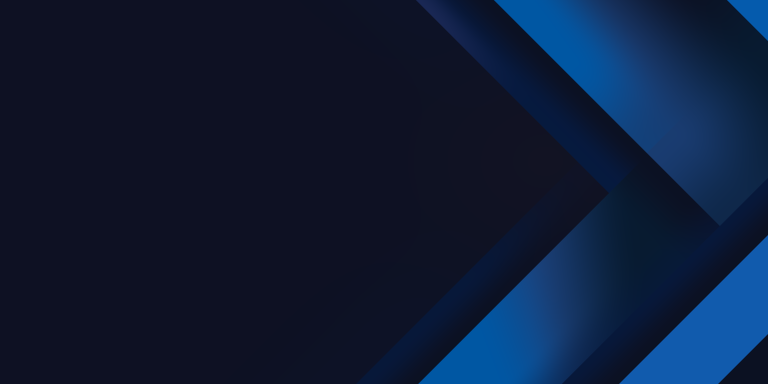
Reproduce this background procedurally as a Shadertoy shader.

```glsl
// Dark navy background with layered blue diagonal bands forming chevrons on the right.

// Colours
const vec3 NIGHT     = vec3(0.053, 0.067, 0.137);
const vec3 INK       = vec3(0.045, 0.065, 0.135);
const vec3 NAVY      = vec3(0.025, 0.100, 0.245);
const vec3 SLATE     = vec3(0.100, 0.155, 0.330);
const vec3 STEEL     = vec3(0.110, 0.260, 0.490);
const vec3 AZURE     = vec3(0.000, 0.340, 0.640);
const vec3 COBALT    = vec3(0.065, 0.355, 0.680);
const vec3 DEEP_TEAL = vec3(0.030, 0.105, 0.190);
const vec3 WARM_GLOW = vec3(0.016, 0.006, 0.000);

// Edges on the falling axis (grows to the upper right)
const float FALL_NAVY   = 1.083;
const float FALL_BLUE   = 1.286;
const float FALL_CORNER = 1.893;

// Edges on the rising axis (grows to the lower right)
const float RISE_NAVY   = 1.927;
const float RISE_BLUE   = 2.089;
const float RISE_SHADE  = 2.463;
const float RISE_STRIPE = 2.612;
const float RISE_END    = 2.870;
const float RISE_FACET  = 2.083;
const float RISE_CREASE = 1.880;

// Antialiased step along a diagonal axis
float edge(float limit, float coord) {
    float width = 1.0 / iResolution.y;
    return smoothstep(-width, width, coord - limit);
}

// Fades from 1 at start to 0 at finish
float fade(float start, float finish, float coord) {
    return 1.0 - smoothstep(start, finish, coord);
}

vec3 backdrop(vec2 p, float fall, float rise) {
    vec3 color = NIGHT;
    float nearBands = max(smoothstep(0.75, 1.08, fall) * fade(1.0, 1.75, rise),
                          smoothstep(1.55, 1.93, rise) * fade(0.1, 0.8, fall));
    color = mix(color, NAVY, 0.13 * nearBands);
    vec2 offset = (p - vec2(1.42, 0.58)) / vec2(0.3, 0.25);
    return color + WARM_GLOW * exp(-dot(offset, offset));
}

// Narrow band running down to the chevron tip
vec3 fallingNavy(float fall, float rise) {
    vec3 lit = mix(SLATE, NAVY, smoothstep(1.12, 1.65, rise));
    lit = mix(lit, NAVY, smoothstep(FALL_NAVY, 1.19, fall));
    return mix(INK, lit, fade(1.12, FALL_BLUE - 0.01, fall));
}

// Narrow band running up to the chevron tip
vec3 risingNavy(float fall, float rise, vec3 under) {
    vec3 color = mix(INK, NAVY, 0.8 * fade(1.95, RISE_BLUE - 0.01, rise));
    return mix(color, under, smoothstep(0.45, 1.08, fall) * 0.85);
}

vec3 lowerBlue(float fall, float rise) {
    float across = rise - RISE_BLUE;
    float along = fall + 0.45 * across;
    vec3 color = mix(AZURE, STEEL, smoothstep(0.38, 0.78, along));
    color = mix(color, DEEP_TEAL, smoothstep(0.62, 1.20, fall + 0.75 * across));
    color = mix(color, INK, smoothstep(1.06, FALL_BLUE, fall));
    return mix(color, NAVY, 0.55 * smoothstep(0.22, 0.40, across));
}

vec3 upperBlue(float fall, float rise) {
    float facet = edge(RISE_FACET, rise);
    vec3 color = mix(AZURE, STEEL, smoothstep(1.36, 1.62, fall + 0.15 * (rise - 1.5)));
    color = mix(color, STEEL, 0.75 * smoothstep(1.65, 2.05, rise));
    color = mix(color, STEEL * 0.9, facet);
    color *= 1.0 - 0.10 * smoothstep(RISE_CREASE - 0.15, RISE_FACET, rise) * (1.0 - facet);
    vec3 shade = mix(INK, DEEP_TEAL, smoothstep(1.7, 2.15, rise));
    color = mix(color, shade, smoothstep(1.40, 1.84, fall));
    return mix(color, DEEP_TEAL, 0.6 * smoothstep(2.10, 2.46, rise));
}

void mainImage(out vec4 fragColor, in vec2 fragCoord) {
    vec2 p = fragCoord / iResolution.xy * vec2(2.0, 1.0);
    float fall = p.x + p.y - 1.0;
    float rise = p.x - p.y + 1.0;

    // Chevron bands, back to front
    vec3 base = backdrop(p, fall, rise);
    vec3 color = mix(base, risingNavy(fall, rise, base), edge(RISE_NAVY, rise));
    color = mix(color, fallingNavy(fall, rise), edge(FALL_NAVY, fall));
    color = mix(color, lowerBlue(fall, rise), edge(RISE_BLUE, rise));
    color = mix(color, upperBlue(fall, rise), edge(FALL_BLUE, fall));
    color = mix(color, COBALT * vec3(0.3, 1.0, 1.0), edge(FALL_CORNER, fall));

    // Shaded band and bright stripe in the lower right corner
    vec3 shaded = mix(INK, NAVY, 0.85 * fade(RISE_SHADE, RISE_STRIPE - 0.01, rise));
    color = mix(color, shaded, edge(RISE_SHADE, rise));
    color = mix(color, COBALT, edge(RISE_STRIPE, rise));
    color = mix(color, INK, edge(RISE_END, rise));

    fragColor = vec4(color, 1.0);
}
```
